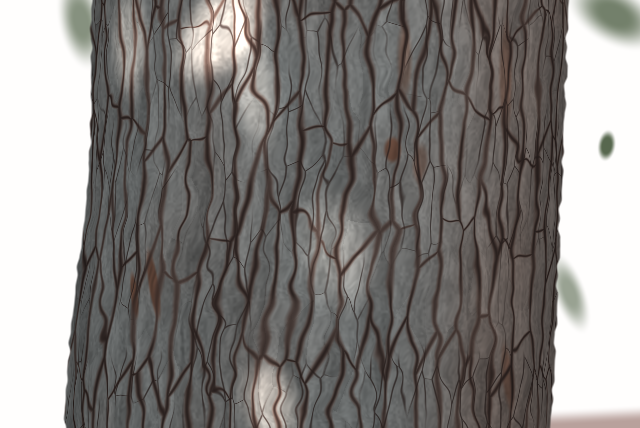
Reproduce this texture procedurally as a WebGL 2 fragment shader.

```glsl
#version 300 es
precision highp float;
// A furrowed tree trunk in dappled shade before a blown-out, blurred backdrop.
// Two stretched cellular layers, bent by sines and wrapped on a cylinder, cut
// the bark into plates; soft ellipses add bare wood, sun patches and leaves.

uniform vec2 u_resolution;
out vec4 fragColor;

const float ASPECT = 1.5;
const vec2 PLATE_FREQ = vec2(21.0, 3.7);   // large bark plates per unit
const vec2 SPLIT_FREQ = vec2(31.0, 6.2);   // fine splits per unit
const float CRACK_WIDTH = 0.0047;
const float SPLIT_WIDTH = 0.0030;
const float EDGE_ROUGHNESS = 0.004;
const vec3 SKY = vec3(1.0, 0.995, 0.992);
const vec3 BARK_COOL = vec3(0.385, 0.398, 0.398);
const vec3 BARK_WARM = vec3(0.395, 0.357, 0.338);
const vec3 CRACK = vec3(0.155, 0.12, 0.112);
const vec3 CRACK_RIM = vec3(0.295, 0.222, 0.198);
const vec3 BARE_WOOD = vec3(0.40, 0.265, 0.205);
const vec3 SUN = vec3(1.2, 1.08, 1.0);
const vec3 LEAF = vec3(0.27, 0.34, 0.23);
const vec3 GROUND = vec3(0.72, 0.63, 0.61);

vec2 hash2(vec2 p) {
  vec3 h = fract(p.xyx * vec3(0.1031, 0.1030, 0.0973));
  h += dot(h, h.yzx + 33.33);
  return fract((h.xx + h.yz) * h.zy);
}

float noise(vec2 p) {
  vec2 i = floor(p), f = fract(p);
  f = f * f * (3.0 - 2.0 * f);
  float low = mix(hash2(i).x, hash2(i + vec2(1, 0)).x, f.x);
  float high = mix(hash2(i + vec2(0, 1)).x, hash2(i + vec2(1, 1)).x, f.x);
  return mix(low, high, f.y);
}

// Soft tilted ellipse; positive tilt leans its top to the right
float spot(vec2 p, vec2 centre, vec2 radius, float tilt, float soft) {
  vec2 d = p - centre;
  float c = cos(tilt), s = sin(tilt);
  d = vec2(c * d.x - s * d.y, s * d.x + c * d.y) / radius;
  return 1.0 - smoothstep(1.0 - soft, 1.0 + soft, length(d));
}

// Stretched cells: x = distance to border, y = cell tone, z = offset across cell
vec3 plates(vec2 q, vec2 freq) {
  vec2 g = q * freq, base = floor(g), nearest = vec2(0), nearId = base;
  float best = 9.0;
  for (int y = -1; y <= 1; y++)
  for (int x = -1; x <= 1; x++) {
    vec2 id = base + vec2(x, y);
    vec2 r = id + 0.1 + 0.8 * hash2(id) - g;
    if (dot(r, r) < best) { best = dot(r, r); nearest = r; nearId = id; }
  }
  float border = 1.0;
  for (int y = -2; y <= 2; y++)
  for (int x = -2; x <= 2; x++) {
    vec2 id = nearId + vec2(x, y);
    vec2 r = id + 0.1 + 0.8 * hash2(id) - g, away = r - nearest;
    if (dot(away, away) < 0.0001) continue;
    vec2 n = normalize(away);
    // Back to canvas units, with cross cracks kept thin
    border = min(border, dot(0.5 * (r + nearest), n) / length(n * freq * vec2(1.0, 0.6)));
  }
  return vec3(border, hash2(nearId + 17.0).y, -nearest.x);
}

vec3 backdrop(vec2 p) {
  vec3 col = SKY;
  float foliage = 0.65 * spot(p, vec2(0.19, 0.95), vec2(0.035, 0.075), -0.2, 0.6);
  foliage += 0.75 * spot(p, vec2(1.44, 0.965), vec2(0.08, 0.045), 0.5, 0.6);
  foliage += 0.9 * spot(p, vec2(1.422, 0.66), vec2(0.016, 0.028), 0.15, 0.4);
  foliage += 0.55 * spot(p, vec2(1.335, 0.315), vec2(0.025, 0.065), -0.35, 0.6);
  col = mix(col, LEAF, min(foliage, 1.0));
  float ground = (1.0 - smoothstep(0.01, 0.05, p.y - 0.05 * (p.x - 1.4))) * step(0.75, p.x);
  return mix(col, GROUND, ground);
}

float sunlight(vec2 p) {
  float sun = 1.0 * spot(p, vec2(0.52, 0.935), vec2(0.07, 0.125), 0.65, 0.45);
  sun += 0.5 * spot(p, vec2(0.595, 0.81), vec2(0.045, 0.13), -0.15, 0.6);
  sun += 0.4 * spot(p, vec2(0.78, 0.42), vec2(0.07, 0.11), -0.2, 0.7);
  sun += 0.85 * spot(p, vec2(0.635, 0.055), vec2(0.055, 0.085), -0.25, 0.6);
  return sun + 0.6 * spot(p, vec2(0.305, 0.9), vec2(0.035, 0.11), 0.0, 0.5);
}

float bareWood(vec2 p) {
  float wood = spot(p, vec2(0.36, 0.335), vec2(0.011, 0.075), -0.15, 0.3);
  wood += spot(p, vec2(0.315, 0.31), vec2(0.008, 0.05), -0.1, 0.3);
  wood += spot(p, vec2(0.92, 0.65), vec2(0.019, 0.028), 0.0, 0.3);
  wood += 0.6 * spot(p, vec2(0.985, 0.62), vec2(0.016, 0.04), 0.1, 0.4);
  wood += 0.6 * spot(p, vec2(0.948, 0.86), vec2(0.016, 0.08), 0.0, 0.4);
  wood += 0.6 * spot(p, vec2(1.185, 0.82), vec2(0.014, 0.12), 0.0, 0.4);
  wood += 0.7 * spot(p, vec2(1.19, 0.12), vec2(0.012, 0.07), -0.1, 0.4);
  return min(wood, 1.0);
}

vec3 bark(vec2 p, float across) {
  // Wrap around the trunk, then bend the grain
  vec2 q = vec2(asin(clamp(across, -1.0, 1.0) * 0.95) * 0.48 + 3.0, p.y + 2.0);
  q.x += 0.005 * sin(q.y * 13.0 + q.x * 17.0) + 0.003 * sin(q.y * 31.0 - q.x * 43.0);
  q += vec2(0.013, 0.03) * (noise(q * vec2(36.0, 24.0)) - 0.5);
  vec3 plate = plates(q, PLATE_FREQ), split = plates(q + 5.3, SPLIT_FREQ);

  float fibre = noise(q * vec2(130.0, 22.0)), grain = noise(q * vec2(210.0, 120.0));
  float patchy = noise(q * vec2(9.0, 5.0));
  float warm = smoothstep(0.2, 0.9, across) * 0.75 + 0.35 * patchy * patchy;
  vec3 col = mix(BARK_COOL, BARK_WARM, clamp(warm, 0.0, 1.0));
  col *= 0.74 + 0.16 * plate.y + 0.14 * split.y + 0.2 * fibre + 0.16 * grain - 0.16 * plate.z;
  col = mix(col, BARE_WOOD * (0.75 + 0.4 * fibre), 0.85 * bareWood(p));

  // Reddish rims, then dark furrows of uneven width and depth
  float width = CRACK_WIDTH * (0.5 + 0.9 * noise(q * vec2(21.0, 11.0)));
  float depth = 0.35 + 0.55 * smoothstep(0.2, 0.6, noise(q * vec2(18.0, 8.0) + 9.0));
  float splitDepth = 0.75 * smoothstep(0.25, 0.75, noise(q * vec2(15.0, 9.0) + 40.0));
  col = mix(col, CRACK_RIM, 0.7 * (1.0 - smoothstep(width * 0.4, width * 2.0, plate.x)));
  col = mix(col, CRACK, depth * (1.0 - smoothstep(0.0, width * 1.2, plate.x)));
  col = mix(col, CRACK, splitDepth * (1.0 - smoothstep(0.0, SPLIT_WIDTH, split.x)));

  // Cylinder shade and dappled sun
  float shade = 1.0 - 0.25 * pow(abs(across), 5.0);
  return col * shade * (0.95 + 0.08 * p.y) * (1.0 + SUN * sunlight(p));
}

void main() {
  vec2 p = gl_FragCoord.xy / u_resolution * vec2(ASPECT, 1.0);
  float left = 0.153 + 0.061 * smoothstep(0.0, 0.75, p.y);
  float right = 1.293 + 0.040 * p.y;
  float rough = EDGE_ROUGHNESS * (2.0 * noise(vec2(p.x * 3.0, p.y * 45.0)) - 1.0);
  float across = (2.0 * p.x - left - right) / (right - left);
  float inside = min(p.x - left, right - p.x) + rough;
  float cover = smoothstep(-0.003, 0.003, inside);
  vec3 col = mix(backdrop(p), bark(p, across), cover);
  fragColor = vec4(min(col, 1.0), 1.0);
}
```
